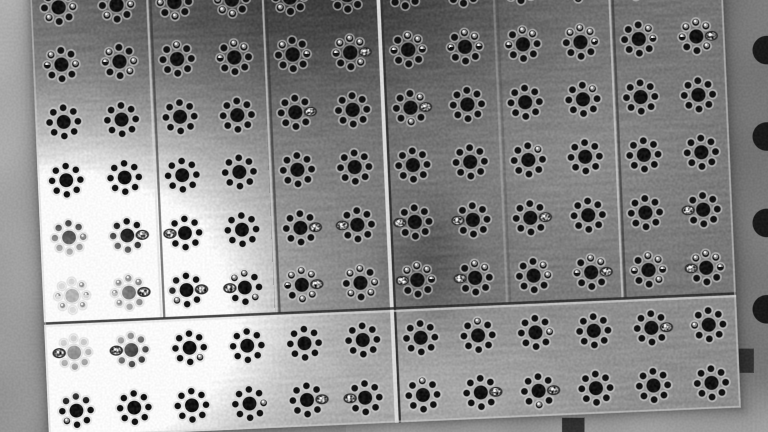
Give the GLSL for this pattern, as a Shadertoy shader.

```glsl
float hash(vec2 p) {
    return fract(sin(dot(p, vec2(127.1, 311.7))) * 43758.5);
}

float gradientNoise(vec2 p) {
    vec2 i = floor(p), f = fract(p);
    vec2 u = f * f * (3.0 - 2.0 * f);
    float corner[4];
    for (int k = 0; k < 4; k++) {
        vec2 o = vec2(k & 1, k >> 1);
        float a = 6.2832 * hash(i + o);
        corner[k] = dot(vec2(cos(a), sin(a)), f - o);
    }
    return mix(mix(corner[0], corner[1], u.x), mix(corner[2], corner[3], u.x), u.y);
}

float fill(float d, float aa) { return 1.0 - smoothstep(-aa, aa, d); }

float box(vec2 p, vec2 halfSize) {
    vec2 d = abs(p) - halfSize;
    return length(max(d, 0.0)) + min(max(d.x, d.y), 0.0);
}

float blob(vec2 p, vec2 center, vec2 size) {
    vec2 d = (p - center) / size;
    return exp(-dot(d, d));
}

// Wall behind the plates, with round openings along the right
float backdrop(vec2 p, float aa) {
    float tone = p.x < 0.8 ? mix(0.58, 0.7, p.y) : mix(0.62, 0.47, smoothstep(0.0, 0.15, p.y));
    tone += 0.05 * gradientNoise(p * 7.0);
    vec2 opening = vec2(p.x - 1.775, mod(p.y - 0.784, 0.2) - 0.1);
    float openings = fill(length(opening) - 0.033, aa) * step(0.2, p.y);
    tone = mix(tone, 0.1, openings);
    float clips = min(box(p - vec2(1.327, 0.013), vec2(0.026, 0.02)),
                      box(p - vec2(1.725, 0.165), vec2(0.02, 0.028)));
    return mix(tone, 0.2, fill(clips, aa));
}

// Brushed metal lit from the lower left; q is in cells, y downward
float metal(vec2 q, float glare) {
    float strip = floor((q.x + 0.5) / 2.0);
    float lower = step(5.47, q.y);
    float tone = 0.47 + 0.09 * lower + 0.03 * (hash(vec2(strip * (1.0 - lower), 3.0)) - 0.5);
    tone -= 0.24 * blob(q, vec2(4.5, -0.2), vec2(3.6, 1.9));
    tone -= 0.13 * blob(q, vec2(6.2, 4.7), vec2(0.7, 1.0));
    tone += 0.1 * blob(q, vec2(6.5, 7.0), vec2(2.5, 1.0));
    tone += 0.07 * blob(q, vec2(9.0, 3.0), vec2(2.0, 1.5));
    tone += glare * (strip > 1.5 && lower < 0.5 ? 0.65 : 1.15);
    tone += 0.05 * gradientNoise(q * vec2(1.5, 14.0)) + 0.05 * gradientNoise(q * 19.0);
    return min(tone, 0.98);
}

// Joints: two-column strips above, two wide plates below
float seams(float tone, vec2 q, float aa) {
    float lower = step(5.47, q.y);
    float index = clamp(floor((q.x + 0.5) / 2.0 + 0.5), 1.0, 5.0);
    float x = q.x + 0.5 - 2.0 * index - 0.03;
    float middle = step(abs(index - 3.0), 0.5);
    float shown = index == 4.0 ? 0.25 : mix(0.65, 1.0, middle);
    shown *= max(middle, 1.0 - lower);
    float width = mix(0.018, 0.032, middle);
    tone = mix(tone, 0.2, shown * fill(abs(x - 0.055) - 0.02, aa));
    tone = mix(tone, 0.86, shown * fill(abs(x) - width, aa));
    float y = q.y - 5.47;
    tone = mix(tone, 0.88, 0.6 * fill(abs(y - 0.045) - 0.02, aa));
    return mix(tone, 0.15, 0.85 * fill(abs(y) - 0.022, aa));
}

// One large hole ringed by eight small ones, some glinting or holding a screw
float flower(float tone, vec2 q, float glare, float aa) {
    vec2 cell = floor(q + 0.5);
    float row = cell.y;
    vec2 c = q - cell - 0.02 * (vec2(hash(cell), hash(cell + 7.0)) - 0.5);
    float sector = round(atan(c.y, c.x) * 8.0 / 6.2832);
    float angle = sector * 6.2832 / 8.0;
    vec2 petal = c - 0.245 * vec2(cos(angle), sin(angle));
    float petalD = length(petal) - 0.056, coreD = length(c) - 0.12;
    float washed = smoothstep(0.6, 1.05, glare);
    float dark = mix(0.07, 0.75, washed);

    // Pale burrs around the holes
    tone = mix(tone, 0.82, 0.55 * fill(abs(petalD - 0.02) - 0.014, aa));
    tone = mix(tone, 0.75, 0.45 * fill(abs(coreD - 0.02) - 0.012, aa));
    tone = mix(tone, mix(dark, 0.96, 0.6 * washed), fill(petalD, aa));
    tone = mix(tone, dark + 0.08 * gradientNoise(c * 18.0 + cell), fill(coreD, aa));

    // Light caught inside the small holes
    bool wornRow = row == 1.0 || row == 5.0;
    float wear = wornRow ? (c.y < 0.0 ? 0.65 : 0.2) : (row == 0.0 ? 0.3 : 0.05);
    float lit = step(hash(cell * 9.0 + mod(sector, 8.0)), wear);
    tone = mix(tone, 0.55, lit * fill(length(petal + vec2(0.0, 0.012)) - 0.042, aa));
    tone = mix(tone, 0.95, lit * fill(length(petal + vec2(0.01, 0.022)) - 0.02, aa));

    // Screw heads beside the core
    float chance = row > 3.5 && row < 5.5 ? 0.45 : (row == 1.0 || row > 5.5 ? 0.28 : 0.06);
    float screw = step(hash(cell + 23.0), chance);
    vec2 side = vec2(hash(cell + 41.0) < 0.65 ? 1.0 : -1.0, 0.0);
    if (row > 5.5 && hash(cell + 57.0) < 0.4) side = side.yx;
    vec2 s = c - 0.26 * side;
    float headD = length(s * (1.0 - 0.25 * abs(side))) - 0.075;
    tone = mix(tone, 0.5 + 0.9 * gradientNoise(s * 24.0 + cell), screw * fill(headD, aa));
    tone = mix(tone, 0.17, screw * fill(abs(headD) - 0.011, aa));
    return mix(tone, 0.95, screw * fill(length(s + vec2(0.02, 0.02)) - 0.023, aa));
}

void mainImage(out vec4 fragColor, in vec2 fragCoord) {
    vec2 p = fragCoord / iResolution.y;
    float aa = 0.8 / iResolution.y;
    float tone = backdrop(p, aa);

    // Slightly turned grid of 12 by 8 cells
    vec2 d = (p - vec2(0.137, 0.984)) / 0.1336;
    vec2 q = vec2(dot(d, vec2(0.999, 0.0435)), dot(d, vec2(0.0435, -0.999)));
    aa /= 0.1336;
    float glare = blob(q, vec2(-0.3, 5.2), vec2(3.3, 2.6));
    float plate = box(q - vec2(5.5, 2.95), vec2(6.0, 4.5));
    float surface = flower(seams(metal(q, glare), q, aa), q, glare, aa);
    tone *= 1.0 - 0.3 * exp(-max(plate, 0.0) * 9.0);
    tone = mix(tone, surface, fill(plate, aa));
    tone = mix(tone, 0.82, 0.55 * fill(abs(plate + 0.02) - 0.015, aa));

    // Fine grain
    tone += 0.035 * gradientNoise(p * 190.0);
    fragColor = vec4(vec3(clamp(tone, 0.0, 1.0)), 1.0);
}
```
